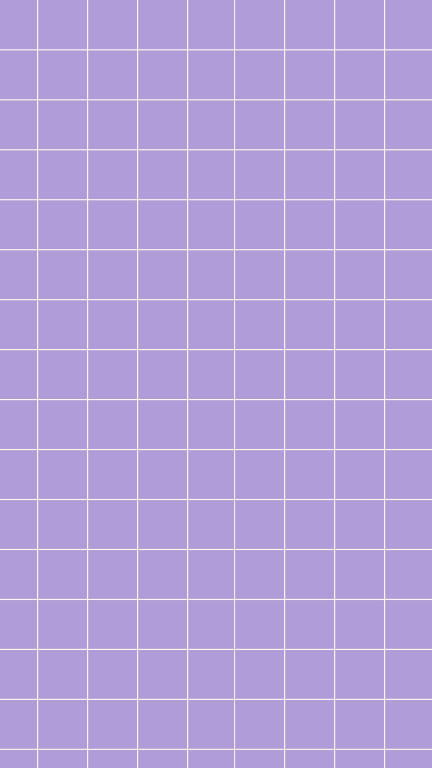
Give the GLSL for this pattern, as a Shadertoy shader.

```glsl
// Lavender background with a thin cream square grid and one narrower column.

// Share of a pixel covered by a line of the given width, at signed distance d.
float lineCoverage(float d, float width, float pixel) {
    float high = min(d + 0.5 * pixel, 0.5 * width);
    float low = max(d - 0.5 * pixel, -0.5 * width);
    return clamp((high - low) / pixel, 0.0, 1.0);
}

void mainImage(out vec4 fragColor, in vec2 fragCoord) {
    // Cell units, measured from the top left corner
    vec2 cells = vec2(8.64, 15.37);
    vec2 pixel = cells / iResolution.xy;
    vec2 p = fragCoord * pixel;
    p.y = cells.y - p.y;

    // The columns right of centre move left, narrowing the middle one
    float firstColumn = p.x < 4.22 ? 0.752 : 0.692;
    vec2 first = vec2(firstColumn, 0.997);
    vec2 index = max(round(p - first), 0.0);
    vec2 d = p - first - index;

    // Line just right of centre is slightly finer
    float columnWidth = index.x == 4.0 ? 0.020 : 0.0235;
    float column = lineCoverage(d.x, columnWidth, pixel.x);
    float row = lineCoverage(d.y, 0.0235, pixel.y);
    float grid = max(column, row);

    // Faint warm fringe beside the lines
    float nearest = min(abs(d.x), abs(d.y));
    float fringe = 1.0 - smoothstep(0.03, 0.06, nearest);

    vec3 lavender = mix(vec3(0.69, 0.61, 0.85), vec3(0.69, 0.61, 0.83), fringe);
    vec3 cream = vec3(0.98, 0.965, 0.95);
    fragColor = vec4(mix(lavender, cream, grid), 1.0);
}
```
